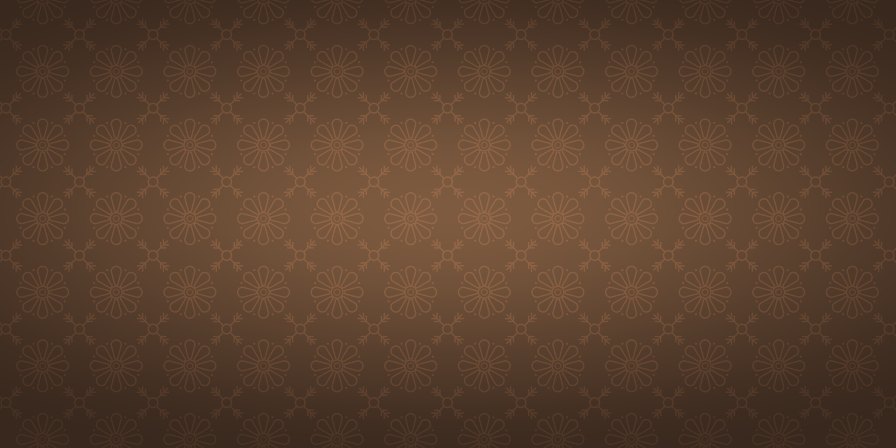
Reproduce this pattern procedurally as a WebGL 1 fragment shader.

```glsl
precision highp float;
// Brown vignetted wallpaper of thin outlined rosettes alternating with barbed crosses.

uniform vec2 u_resolution;

const float PERIOD = 0.1643;                 // repeat size in canvas heights
const vec2 ROSETTE_ORIGIN = vec2(0.9167, 0.5120);
const float HALF_LINE = 0.0095;              // in repeats
const float PI = 3.14159265;

// Coverage of a shape from its signed distance
float fill(float dist, float pixel) {
  return 1.0 - smoothstep(-0.6 * pixel, 0.6 * pixel, dist);
}

float stroke(float dist, float halfWidth, float pixel) {
  return fill(abs(dist) - halfWidth, pixel);
}

// Capsule whose radius changes from r0 at a to r1 at b
float taperedCapsule(vec2 p, vec2 a, vec2 b, float r0, float r1) {
  vec2 axis = b - a;
  float h = clamp(dot(p - a, axis) / dot(axis, axis), 0.0, 1.0);
  return length(p - a - axis * h) - mix(r0, r1, h);
}

// Folds the plane into mirrored sectors; x runs along the sector axis
vec2 foldSectors(vec2 p, float count) {
  float sector = 2.0 * PI / count;
  float angle = mod(atan(p.y, p.x) + 0.5 * sector, sector) - 0.5 * sector;
  return length(p) * vec2(cos(angle), abs(sin(angle)));
}

// Centred coordinates of the nearest repeat
vec2 repeatCell(vec2 p) {
  return fract(p + 0.5) - 0.5;
}

float rosette(vec2 p, float pixel) {
  float radius = length(p);
  vec2 petalPos = foldSectors(p, 8.0);
  float petal = taperedCapsule(petalPos, vec2(0.12, 0.0), vec2(0.283, 0.0), 0.025, 0.068);
  float ink = stroke(petal, HALF_LINE, pixel);

  // Core rings
  ink = max(ink, stroke(radius - 0.080, HALF_LINE, pixel));
  ink = max(ink, 0.8 * stroke(radius - 0.040, HALF_LINE, pixel));

  // Dots between the petal tips
  vec2 dotPos = 0.325 * vec2(cos(PI / 8.0), sin(PI / 8.0));
  return max(ink, fill(length(petalPos - dotPos) - 0.014, pixel));
}

float barbedCross(vec2 p, float pixel) {
  float ink = stroke(length(p) - 0.065, HALF_LINE, pixel);
  vec2 q = abs(p);
  vec2 arm = vec2(q.x + q.y, abs(q.x - q.y)) * 0.70711;
  float lines = taperedCapsule(arm, vec2(0.075, 0.0), vec2(0.275, 0.0), 0.0, 0.0);
  for (int i = 0; i < 2; i++) {
    float root = 0.145 + 0.055 * float(i);
    vec2 start = vec2(root, 0.0);
    lines = min(lines, taperedCapsule(arm, start, start + vec2(0.05), 0.0, 0.0));
  }
  return max(ink, fill(lines - HALF_LINE, pixel));
}

// Dark rim rising to a warm glow, from 0 to 1
float glowAmount(vec2 uv) {
  float d = length((uv - vec2(0.5, 0.53)) / vec2(0.75, 0.56));
  return 1.0 - smoothstep(0.0, 1.1, d);
}

void main() {
  vec2 uv = gl_FragCoord.xy / u_resolution;
  vec2 canvas = gl_FragCoord.xy / u_resolution.y;
  float pixel = 1.0 / (u_resolution.y * PERIOD);
  vec2 lattice = (canvas - ROSETTE_ORIGIN) / PERIOD;

  // Background
  float glow = glowAmount(uv);
  vec3 color = mix(vec3(0.22, 0.155, 0.115), vec3(0.49, 0.355, 0.25), glow);

  // Ornament, fading with the glow
  float ink = max(rosette(repeatCell(lattice), pixel),
                  barbedCross(repeatCell(lattice + 0.5), pixel));
  vec3 inkColor = vec3(0.76, 0.50, 0.34);
  color = mix(color, inkColor, ink * mix(0.10, 0.38, glow));

  gl_FragColor = vec4(color, 1.0);
}
```
